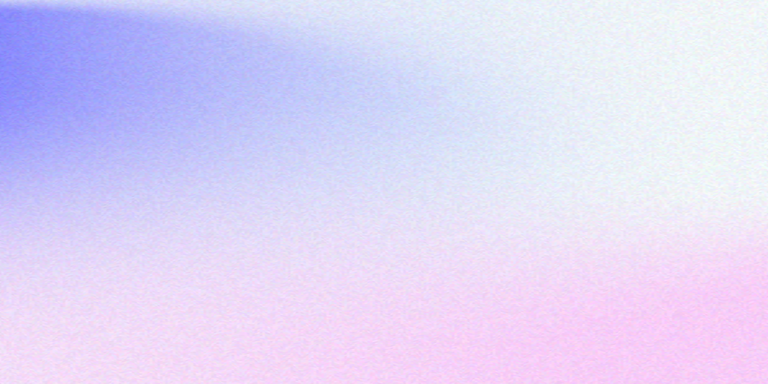
This background is drawn by a Shadertoy shader. Its source:

```glsl
const vec3 MIST = vec3(0.94, 0.96, 0.97);
const vec3 PINK = vec3(0.97, 0.80, 0.97);
const vec3 BLUE = vec3(0.53, 0.54, 0.99);
const vec3 SKY = vec3(0.52, 0.64, 0.99);

const float BLUE_HEIGHT = 0.82;   // level below which the blue fades
const float BLUE_SPREAD = 0.37;
const float BLUE_DECAY = 2.0;     // falloff towards the right
const float TOP_REMAINDER = 0.35; // blue left at the top edge
const vec2 PINK_WIDTH = vec2(0.48, 0.15);    // edge softness, left and right
const vec2 PINK_STRENGTH = vec2(0.58, 1.0);  // left and right
const vec2 GRAIN_SCALE = vec2(150.0, 250.0); // cells per canvas height
const float GRAIN_AMOUNT = 0.07;
const float GRAIN_WAVE = 0.6;

vec3 hash32(vec2 p) {
    vec3 q = fract(vec3(p.xyx) * vec3(0.1031, 0.1030, 0.0973));
    q += dot(q, q.yxz + 33.33);
    return fract((q.xxy + q.yzz) * q.zyx);
}

// Smooth noise with an independent value per colour channel
vec3 colorNoise(vec2 p) {
    vec2 cell = floor(p);
    vec2 f = fract(p);
    f = f * f * (3.0 - 2.0 * f);
    vec3 low = mix(hash32(cell), hash32(cell + vec2(1.0, 0.0)), f.x);
    vec3 high = mix(hash32(cell + vec2(0.0, 1.0)), hash32(cell + 1.0), f.x);
    return mix(low, high, f.y);
}

// Pink rising from below, with a crisper edge on the right
float pinkAmount(vec2 uv) {
    float edge = 0.52 - 0.56 * uv.x + 0.42 * uv.x * uv.x;
    float width = mix(PINK_WIDTH.x, PINK_WIDTH.y, uv.x);
    float strength = mix(PINK_STRENGTH.x, PINK_STRENGTH.y, smoothstep(0.0, 0.9, uv.x));
    return strength * (1.0 - smoothstep(edge - width, edge + width, uv.y));
}

// Blue glow from the upper left, thinning out along the top
float blueAmount(vec2 uv) {
    float across = exp(-BLUE_DECAY * uv.x) * (1.0 - smoothstep(0.5, 1.0, uv.x));
    float drop = max(BLUE_HEIGHT - uv.y, 0.0) / BLUE_SPREAD;
    float topWidth = 0.035 + 0.9 * uv.x * uv.x;
    float topFade = 1.0 - smoothstep(1.0 - topWidth, 1.01, uv.y);
    return across * exp(-drop * drop) * mix(TOP_REMAINDER, 1.0, topFade);
}

void mainImage(out vec4 fragColor, in vec2 fragCoord) {
    vec2 uv = fragCoord / iResolution.xy;
    vec2 p = fragCoord / iResolution.y;

    // Colour fields
    vec3 color = mix(MIST, PINK, pinkAmount(uv));
    vec3 glow = mix(BLUE, SKY, smoothstep(0.2, 0.8, uv.x) * uv.y);
    color = mix(color, glow, blueAmount(uv));

    // Wavy coloured grain
    vec2 g = p * GRAIN_SCALE;
    g.y += GRAIN_WAVE * sin(g.x * 0.8 + 2.0 * sin(g.y * 0.13));
    color += GRAIN_AMOUNT * (colorNoise(g) - 0.5);

    fragColor = vec4(clamp(color, 0.0, 1.0), 1.0);
}
```
